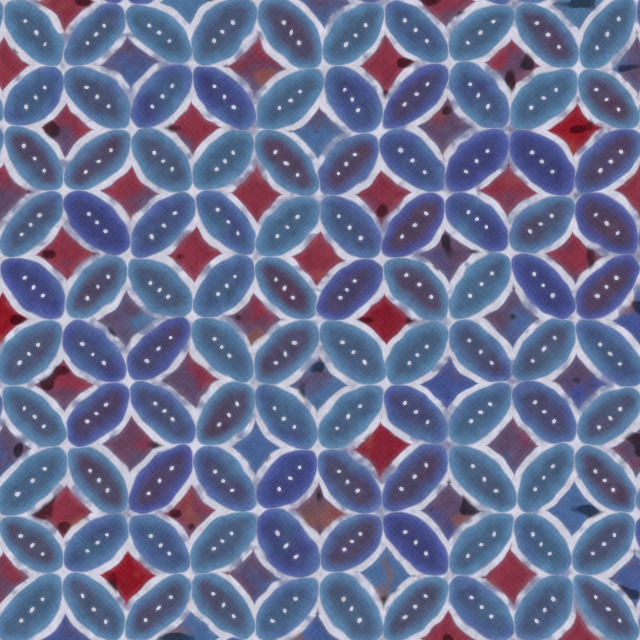
A WebGL 2 fragment shader for this pattern:

```glsl
#version 300 es
precision highp float;
// Ten by ten lattice of tilted oval beads, alternating in direction, each with
// a pale rim and a row of dots; concave diamonds fill the gaps between them.
// Ellipse distances give the shapes; hashes and noise give painterly variation.

uniform vec2 u_resolution;
out vec4 fragColor;

float hash(vec2 p) {
    return fract(sin(dot(p, vec2(127.1, 311.7))) * 43758.5453);
}

float noise(vec2 p) {
    vec2 i = floor(p), f = fract(p);
    f = f * f * (3.0 - 2.0 * f);
    return mix(mix(hash(i), hash(i + vec2(1, 0)), f.x),
               mix(hash(i + vec2(0, 1)), hash(i + vec2(1, 1)), f.x), f.y);
}

float fbm(vec2 p) {
    return 0.55 * noise(p) + 0.3 * noise(p * 2.1 + 7.3) + 0.15 * noise(p * 4.3 + 3.1);
}

// Approximate signed distance to an ellipse with half axes r
float ellipse(vec2 q, vec2 r) {
    float k = length(q / r);
    return k * (k - 1.0) / max(length(q / (r * r)), 0.001);
}

void main() {
    vec2 p = gl_FragCoord.xy / u_resolution * 10.0;

    // Hand-drawn wobble, slow and fine
    p += 0.16 * (vec2(noise(p * 0.9 + 11.0), noise(p * 0.9 + 47.0)) - 0.5);
    p += 0.05 * (vec2(noise(p * 5.0 + 5.0), noise(p * 5.0 + 83.0)) - 0.5);

    // Nearest bead among the surrounding cells
    float d = 9.0;
    vec2 bead = vec2(0.0), local = vec2(0.0);
    for (int j = -1; j <= 1; j++) {
        for (int i = -1; i <= 1; i++) {
            vec2 id = floor(p) + vec2(i, j);
            vec2 q = p - id - 0.5;
            float side = mod(id.x + id.y, 2.0) < 0.5 ? 1.0 : -1.0;
            q = vec2(q.x + side * q.y, q.y - side * q.x) * 0.7071;
            float e = ellipse(q, vec2(0.635, 0.325 + 0.04 * hash(id + 2.7)));
            if (e < d) { d = e; bead = id; local = q; }
        }
    }

    vec3 teal = vec3(0.31, 0.46, 0.60);
    vec3 indigo = vec3(0.26, 0.30, 0.55);
    vec3 mauve = vec3(0.36, 0.29, 0.40);
    vec3 red = vec3(0.52, 0.20, 0.27);
    vec3 lavender = vec3(0.56, 0.58, 0.69);
    vec3 pale = vec3(0.80, 0.80, 0.86);
    float blotch = fbm(p * 2.2 + 19.0);

    // Bead body: blue near the rim, darker and warmer in the middle
    float depth = smoothstep(-0.02, -0.27, d);
    vec3 body = mix(teal, indigo, smoothstep(0.3, 0.95, hash(bead) + 0.6 * (blotch - 0.5)));
    float warmth = smoothstep(0.35, 0.95, hash(bead + 31.0));
    body = mix(body, mauve, depth * (0.2 + 0.65 * warmth) * (0.5 + blotch));
    body *= 1.08 - 0.2 * depth;
    body = mix(body, lavender, 0.3 * smoothstep(-0.12, 0.0, d));

    // Three dots along the bead
    float spacing = 0.18 + 0.08 * hash(bead + 9.0);
    vec2 toDot = local - vec2(spacing * clamp(round(local.x / spacing), -1.0, 1.0), 0.0);
    toDot.y += 0.05 * (hash(bead + 17.0) - 0.5);
    float dotDist = length(toDot);
    body = mix(body, lavender, 0.3 * smoothstep(0.08, 0.02, dotDist));
    body = mix(body, pale, 0.95 * smoothstep(0.042, 0.02, dotDist));

    // Diamond: mauve, red or blue, with a drift of colour across it
    vec2 gap = floor(vec2(p.x + p.y, p.x - p.y) * 0.5);
    vec2 odd = gap * 2.0 + 1.0;
    vec2 r = p - 0.5 * vec2(odd.x + odd.y, odd.x - odd.y);
    float tint = hash(gap + 5.0) + 0.7 * (blotch - 0.5) - 0.25 * r.y;
    vec3 fill = mix(red, mauve, smoothstep(0.2, 0.55, tint));
    fill = mix(fill, mix(indigo, teal, hash(gap + 23.0)), smoothstep(0.6, 0.95, tint));
    fill = mix(fill, vec3(0.55, 0.07, 0.12), 0.8 * step(0.92, hash(gap + 71.0)));
    fill = mix(fill, lavender, 0.35 * smoothstep(0.2, 0.06, d));
    vec3 color = mix(body, fill, smoothstep(0.02, 0.05, d));

    // Pale rims of uneven width and strength
    float wear = fbm(p * 3.5 + 61.0);
    float outer = 0.05 + 0.045 * wear;
    float rim = smoothstep(-0.035, 0.015, d) * (1.0 - smoothstep(outer, outer + 0.045, d));
    vec3 rimColor = mix(lavender, pale, smoothstep(0.2, 0.5, wear));
    color = mix(color, rimColor, rim * (0.72 + 0.28 * smoothstep(0.2, 0.45, wear)));

    // Rusty stains beside some rims, and dark specks
    float stain = smoothstep(0.66, 0.82, fbm(p * 1.7 + 101.0)) * smoothstep(0.03, 0.12, d);
    color = mix(color, vec3(0.60, 0.36, 0.28), 0.5 * stain);
    color *= 1.0 - 0.45 * smoothstep(0.74, 0.86, noise(p * 4.0 + 140.0)) * smoothstep(0.04, 0.1, d);

    // Brush mottling and a faint woven grain
    color *= 0.91 + 0.18 * fbm(p * 7.0);
    vec2 weave = sin(p * 62.8);
    color += 0.012 * weave.x * weave.y + 0.03 * (noise(p * 24.0) - 0.5);
    fragColor = vec4(clamp(color, 0.0, 1.0), 1.0);
}
```
